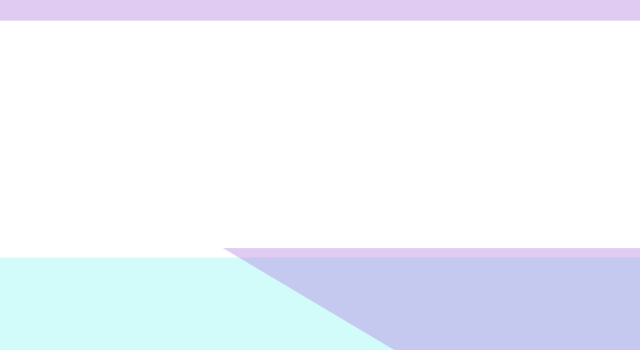
This background is drawn by a Shadertoy shader. Its source:

```glsl
#define LILAC vec3(0.878, 0.796, 0.949)
#define MINT vec3(0.820, 0.988, 0.976)
#define PERIWINKLE vec3(0.776, 0.788, 0.937)
#define HEADER_BOTTOM 0.9411
#define SLAB_TOP 0.2911
#define FLOOR_TOP 0.2643
#define SLANT_FOOT 0.616
#define SLANT_HEAD 0.3485

// Coverage of the region where d > 0, softened over one pixel
float coverage(float d) {
    return clamp(d / fwidth(d) + 0.5, 0.0, 1.0);
}

void mainImage(out vec4 fragColor, in vec2 fragCoord) {
    vec2 uv = fragCoord / iResolution.xy;

    // Masks for the horizontal bands and the slanted edge
    float header = coverage(uv.y - HEADER_BOTTOM);
    float slabBand = coverage(SLAB_TOP - uv.y);
    float floorBand = coverage(FLOOR_TOP - uv.y);
    float slantX = mix(SLANT_FOOT, SLANT_HEAD, uv.y / SLAB_TOP);
    float rightSide = coverage(uv.x - slantX);

    // White ground with the header strip and the slanted slab
    vec3 color = mix(vec3(1.0), LILAC, max(header, slabBand * rightSide));

    // Floor, tinted where it overlaps the slab
    color = mix(color, mix(MINT, PERIWINKLE, rightSide), floorBand);

    fragColor = vec4(color, 1.0);
}
```
